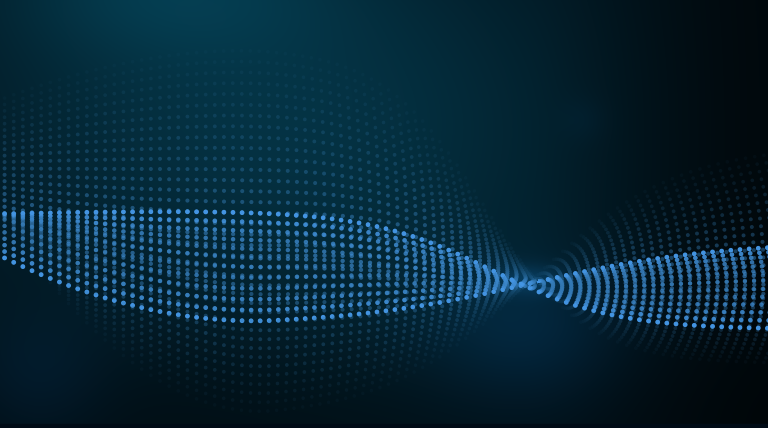
A Shadertoy shader for this background:

```glsl
// Two twisting sheets of glowing blue dots over a dark teal backdrop.

const vec3 NIGHT = vec3(0.004, 0.070, 0.105);
const vec3 TEAL = vec3(0.018, 0.205, 0.275);
const vec3 HAZE_BLUE = vec3(0.006, 0.060, 0.115);
const vec3 DOT_DIM = vec3(0.17, 0.43, 0.61);
const vec3 DOT_BRIGHT = vec3(0.27, 0.59, 0.90);
const float COLUMNS = 84.0;
const int ROW_REACH = 5;

// Soft elliptical falloff.
float glow(vec2 uv, vec2 centre, vec2 spread) {
    vec2 d = (uv - centre) / spread;
    return exp(-dot(d, d));
}

// Edge curve: a level that changes smoothly by rise, with a parabolic left end.
float edgeCurve(float x, float level, float rise, float centre, float width,
                float bend) {
    float leftPart = max(0.36 - x, 0.0);
    return level + rise / (1.0 + exp((centre - x) / width))
         + bend * leftPart * leftPart;
}

// Each span holds the bright edge (x) and the faint edge (y) of a sheet.
vec2 sheetSpan(float x, int sheet) {
    if (sheet == 0) {
        return vec2(edgeCurve(x, 0.240, 0.195, 0.690, 0.120, 1.25),
                    edgeCurve(x, 0.890, -0.740, 0.630, 0.067, -0.95));
    }
    return vec2(edgeCurve(x, 0.508, -0.278, 0.640, 0.080, -0.06),
                edgeCurve(x, 0.022, 0.640, 0.690, 0.095, 3.65));
}

// Columns bow sideways, more strongly toward the right.
float columnBow(float x, float row) {
    float offset = row - 0.35;
    return -0.055 * smoothstep(0.25, 0.75, x) * offset * offset;
}

// Returns coverage (x) and brightness (y) of the dots of one sheet.
vec2 dotSheet(vec2 uv, float aspect, int sheet, float rows, float pixel) {
    vec2 span = sheetSpan(uv.x, sheet);
    float height = span.y - span.x;
    float safeHeight = (height < 0.0 ? -1.0 : 1.0) * max(abs(height), 0.012);
    float nearest = round(clamp((uv.y - span.x) / safeHeight, 0.0, 1.0) * rows);
    vec2 result = vec2(0.0);

    for (int i = -ROW_REACH; i <= ROW_REACH; i++) {
        float index = nearest + float(i);
        if (index < 0.0 || index > rows) continue;
        float row = index / rows;

        // Nearest dot centre on this row.
        float bow = columnBow(uv.x, row);
        float x = (round((uv.x - bow) * COLUMNS - 0.5) + 0.5) / COLUMNS + bow;
        vec2 edges = sheetSpan(x, sheet);
        vec2 centre = vec2(x, mix(edges.x, edges.y, row));

        float strength = mix(0.98, 0.05, pow(row, 0.7));
        float radius = mix(0.0040, 0.0056, strength);
        float dist = length((uv - centre) * vec2(aspect, 1.0));
        float soft = max(pixel, 0.0012);
        float cover = strength * (1.0 - smoothstep(radius - soft, radius + soft, dist));
        result = max(result, vec2(cover, strength * step(0.001, cover)));
    }
    return result;
}

vec3 backdrop(vec2 uv) {
    vec3 color = mix(NIGHT, TEAL, 0.85 * glow(uv, vec2(0.30, 0.76), vec2(0.36, 0.46)));
    color += vec3(0.005, 0.090, 0.110) * glow(uv, vec2(0.21, 1.04), vec2(0.22, 0.17));
    color += vec3(0.002, 0.040, 0.050) * glow(uv, vec2(0.58, 0.55), vec2(0.25, 0.60));

    // Faint out-of-focus lights.
    color += HAZE_BLUE * 0.7 * glow(uv, vec2(0.05, 0.10), vec2(0.09, 0.15));
    color += HAZE_BLUE * 0.9 * glow(uv, vec2(0.69, 0.20), vec2(0.13, 0.18));
    color += HAZE_BLUE * 0.25 * glow(uv, vec2(0.76, 0.72), vec2(0.03, 0.05));

    // Darker right side and lower corners.
    color *= 1.0 - 0.60 * smoothstep(0.68, 1.05, uv.x);
    color *= 1.0 - 0.25 * smoothstep(0.30, 0.0, uv.y);
    return color;
}

void mainImage(out vec4 fragColor, in vec2 fragCoord) {
    vec2 uv = fragCoord / iResolution.xy;
    float aspect = iResolution.x / iResolution.y;
    float pixel = 0.6 / iResolution.y;
    vec3 color = backdrop(uv);

    // Light gathered where the sheets cross.
    color += vec3(0.02, 0.09, 0.15) * glow(uv, vec2(0.69, 0.345), vec2(0.045, 0.035));

    vec2 upper = dotSheet(uv, aspect, 0, 25.0, pixel);
    vec2 lower = dotSheet(uv, aspect, 1, 22.0, pixel);
    color = mix(color, mix(DOT_DIM, DOT_BRIGHT, upper.y), upper.x);
    color = mix(color, mix(DOT_DIM, DOT_BRIGHT, lower.y), lower.x);

    // Thin dark band along the bottom.
    float band = 1.0 - smoothstep(0.010 - pixel, 0.010 + pixel, uv.y);
    color = mix(color, vec3(0.0, 0.045, 0.085), band);
    fragColor = vec4(color, 1.0);
}
```
